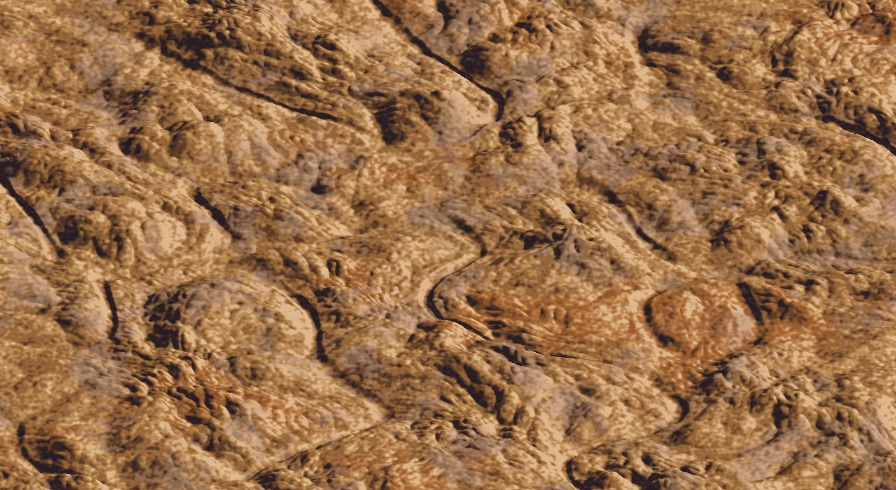
Reproduce this texture procedurally as a Shadertoy shader.

```glsl
// Eroded desert hills seen obliquely from the air under a low sun from the right.
// A billowed noise height field is marched along slanted parallel view rays,
// lit with cast shadows and coloured by a ramp from umber shade to pale sand.

const vec3 SHADE = vec3(0.15, 0.115, 0.14);
const vec3 UMBER = vec3(0.37, 0.24, 0.15);
const vec3 OCHRE = vec3(0.58, 0.395, 0.22);
const vec3 SAND  = vec3(0.73, 0.54, 0.33);
const vec3 PALE  = vec3(0.87, 0.72, 0.55);
const vec3 GREY  = vec3(0.56, 0.44, 0.36);
const vec3 RUST  = vec3(0.62, 0.34, 0.15);
const vec3 SUN   = vec3(0.82, 0.04, 0.56);

const float TILT_SIN = 0.50;     // foreshortening of the ground
const float TILT_COS = 0.87;     // screen rise per unit of height
const float TOP = 0.12;          // height range searched by the view ray
const float BOTTOM = -0.01;
const float RIDGE_ANGLE = 0.5;
const vec2  RIDGE_SCALE = vec2(0.85, 1.15);
const float VALLEY_FREQ = 2.0;
const float VALLEY_HEIGHT = 0.075;
const float CHANNEL_DEPTH = 0.007;
const float HILL_FREQ = 4.6;
const float HILL_HEIGHT = 0.088;
const float HILL_GAIN = 0.44;
const int HILL_OCTAVES = 4;
const int VIEW_STEPS = 20;
const int SHADOW_STEPS = 7;

vec2 hash2(vec2 p) {
    vec3 q = fract(p.xyx * vec3(0.1031, 0.1030, 0.0973));
    q += dot(q, q.yzx + 33.33);
    return 2.0 * fract((q.xx + q.yz) * q.zy) - 1.0;
}

// Gradient noise, centred on zero
float noise(vec2 p) {
    vec2 i = floor(p), f = p - i;
    vec2 u = f * f * f * (f * (f * 6.0 - 15.0) + 10.0);
    vec2 e = vec2(0.0, 1.0);
    float low = mix(dot(hash2(i), f), dot(hash2(i + e.yx), f - e.yx), u.x);
    float high = mix(dot(hash2(i + e), f - e), dot(hash2(i + e.yy), f - e.yy), u.x);
    return mix(low, high, u.y);
}

mat2 rotation(float a) {
    float c = cos(a), s = sin(a);
    return mat2(c, s, -s, c);
}

// Ridges run down to the right and are bent by a slow warp
vec2 ridgeSpace(vec2 ground) {
    vec2 q = rotation(RIDGE_ANGLE) * ground * RIDGE_SCALE + 17.0;
    return q + 0.11 * vec2(noise(q * 2.9), noise(q * 2.9 + 41.7));
}

// Rounded hills parted by sharp gullies, with wide valleys and dry channels
float height(vec2 ground) {
    vec2 q = ridgeSpace(ground);
    float valley = abs(noise(q * VALLEY_FREQ + 5.3));
    float h = VALLEY_HEIGHT * valley;
    h -= CHANNEL_DEPTH * (1.0 - smoothstep(0.005, 0.03, valley));
    float amp = HILL_HEIGHT * mix(0.6, 1.0, smoothstep(0.0, 0.15, valley));
    mat2 turn = 2.0 * rotation(0.2);
    vec2 r = q * HILL_FREQ;
    for (int i = 0; i < HILL_OCTAVES; i++) {
        float n = noise(r);
        h += amp * sqrt(n * n + 0.0006);
        amp *= HILL_GAIN;
        r = turn * r + 13.1;
    }
    return h;
}

vec2 groundAt(vec2 screen, float h) {
    return vec2(screen.x, (screen.y - h * TILT_COS) / TILT_SIN);
}

// First ground point met by the slanted view ray
vec2 viewHit(vec2 screen) {
    float stride = (TOP - BOTTOM) / float(VIEW_STEPS);
    float level = TOP, gap = 0.05;
    for (int i = 0; i < VIEW_STEPS; i++) {
        float next = level - stride;
        float nextGap = next - height(groundAt(screen, next));
        if (nextGap < 0.0) {
            level -= stride * gap / (gap - nextGap);
            break;
        }
        level = next;
        gap = nextGap;
    }
    return groundAt(screen, level);
}

float sunlight(vec2 g, float h) {
    vec2 dir = normalize(SUN.xy);
    float rise = SUN.z / length(SUN.xy);
    float block = -1.0;
    for (int i = 1; i <= SHADOW_STEPS; i++) {
        float t = 0.14 * pow(float(i) / float(SHADOW_STEPS), 1.5);
        block = max(block, height(g + dir * t) - h - rise * t);
    }
    return 1.0 - 0.88 * smoothstep(0.0, 0.008, block);
}

vec3 earthRamp(float v) {
    vec3 c = mix(SHADE, UMBER, smoothstep(0.02, 0.18, v));
    c = mix(c, OCHRE, smoothstep(0.18, 0.40, v));
    c = mix(c, SAND, smoothstep(0.46, 0.70, v));
    return mix(c, PALE, smoothstep(0.70, 0.94, v));
}

vec3 terrain(vec2 screen) {
    vec2 g = viewHit(screen);
    float h = height(g);
    vec2 e = vec2(0.003, 0.0);
    vec2 slope = vec2(height(g + e.xy) - h, height(g + e.yx) - h) / e.x;
    float lit = max(dot(normalize(vec3(-slope, 1.0)), normalize(SUN)), 0.0);
    lit *= sunlight(g, h);

    // Stones and scrub, kept flat to the view so steep faces do not streak
    float grain = 0.30 * noise(screen * vec2(55.0, 85.0));
    grain += 0.42 * noise(screen * vec2(105.0, 135.0) + 7.0);
    lit += 0.04 + grain * (0.3 + 0.7 * smoothstep(0.0, 0.4, lit));
    vec3 color = earthRamp(lit);

    // Small patches of grey gravel, broader ones of rusty soil
    float gravel = noise(g * vec2(7.0, 5.0) + 8.0) + 0.6 * noise(g * 21.0) + 0.8 * grain;
    gravel = smoothstep(0.05, 0.30, gravel) * smoothstep(0.12, 0.35, lit);
    float rust = noise(g * vec2(1.8, 2.4) + 3.0) + 0.5 * noise(g * 9.0);
    rust = smoothstep(0.10, 0.40, rust) * smoothstep(0.12, 0.35, lit);
    rust *= 1.0 - smoothstep(0.6, 0.9, lit);
    color = mix(color, GREY * (0.65 + 0.75 * lit), 0.75 * gravel);
    return mix(color, RUST * (0.6 + 0.8 * lit), 0.5 * rust);
}

void mainImage(out vec4 fragColor, in vec2 fragCoord) {
    // Two diagonal samples smooth the crests
    vec2 offset = vec2(0.25, -0.25);
    vec3 color = terrain((fragCoord + offset) / iResolution.y);
    color += terrain((fragCoord - offset) / iResolution.y);
    fragColor = vec4(0.5 * color, 1.0);
}
```
